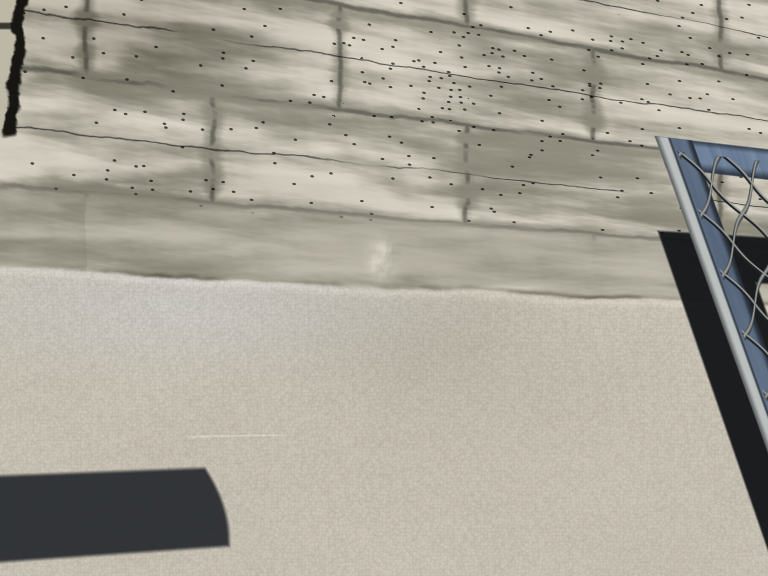
Reproduce this texture procedurally as a Shadertoy shader.

```glsl
float hash(vec2 p) {
    return fract(sin(dot(p, vec2(127.1, 311.7))) * 43758.5);
}

// Nearest feature distance and the hash of its cell
vec2 cellular(vec2 p) {
    vec2 cell = floor(p), best = vec2(9.0, 0.0);
    for (int j = -1; j <= 1; j++)
    for (int i = -1; i <= 1; i++) {
        vec2 c = cell + vec2(i, j);
        vec2 site = c + 0.15 + 0.7 * vec2(hash(c), hash(c + 37.0));
        float d = length(p - site);
        if (d < best.x) best = vec2(d, hash(c + 71.0));
    }
    return best;
}

float layeredSines(vec2 p) {
    float sum = 0.0, amp = 0.5;
    for (int i = 0; i < 6; i++) {
        p = mat2(0.8, -0.6, 0.6, 0.8) * p + 1.3;
        sum += amp * sin(p.x + 1.7 * sin(p.y * 0.8 + 2.0 * sum));
        p *= 1.9;
        amp *= 0.6;
    }
    return sum;
}

float fill(float d, float soft) { return smoothstep(-soft, soft, d); }

float blob(vec2 p, vec2 center, vec2 size) {
    vec2 d = (p - center) / size;
    return exp(-dot(d, d));
}

vec3 blockWall(vec2 p, vec2 q, float px) {
    float streak = layeredSines(q * vec2(8.0, 48.0));
    float blotch = layeredSines(q * vec2(6.0, 13.0) + 4.0);
    float wobble = 0.004 * layeredSines(q * vec2(22.0, 30.0));

    // Staggered courses, each split by a thin crack
    float row = (q.y + wobble - 0.886) / 0.208;
    float course = floor(row);
    float column = (q.x + wobble - 0.59) / 0.44 + 0.5 * mod(course, 2.0);
    vec2 local = vec2(fract(column), fract(row));
    vec2 edge = min(local, 1.0 - local) * vec2(0.44, 0.208);
    float joint = min(edge.x, edge.y);
    float blockId = hash(vec2(floor(column), course));
    float plain = smoothstep(0.65, 0.70, q.y);
    float face = mix(0.5, smoothstep(0.004, 0.026, joint + 0.009 * streak), plain);
    float clean = face * smoothstep(-0.7, 0.7, 0.6 * blotch + 0.5 * streak + 0.5 * blockId - 0.1);
    vec3 col = mix(vec3(0.58, 0.565, 0.51), vec3(0.81, 0.79, 0.73), clean);
    col += 0.045 * streak;

    // Weathering, cracks and joint lines
    col -= 0.13 * blob(p, vec2(0.2, 0.94), vec2(0.25, 0.09));
    col -= 0.06 * blob(p, vec2(0.2, 0.66), vec2(0.4, 0.04));
    float crack = 1.0 - fill(abs(local.y - 0.5) * 0.208 - 0.0012, px);
    col *= 1.0 - 0.6 * plain * crack * smoothstep(-0.6, 0.2, blotch + 0.3);
    float seam = 1.0 - smoothstep(0.001, 0.007, joint);
    col *= 1.0 - 0.3 * plain * seam * smoothstep(-0.3, 0.5, streak + 0.3);

    // Pores, denser on some blocks
    vec2 pore = cellular(q * vec2(58.0, 80.0));
    float pitted = 0.05 + 0.3 * blob(p, vec2(0.8, 0.86), vec2(0.2, 0.08));
    pitted += 0.12 * blob(p, vec2(1.2, 0.9), vec2(0.2, 0.1));
    float pit = (1.0 - smoothstep(0.1, 0.26, pore.x)) * step(pore.y, pitted);
    col *= 1.0 - 0.65 * pit * plain;

    // Broken corner at the far left
    float gap = p.x - mix(0.018, 0.038, (p.y - 0.76) / 0.24) + 2.0 * wobble;
    float above = fill(p.y - 0.765 + wobble, 0.005);
    float ledge = 1.0 - smoothstep(0.003, 0.008, abs(p.y - 0.955));
    vec3 brick = vec3(0.74, 0.72, 0.65) * (1.0 - 0.7 * ledge);
    col = mix(col, brick, above * fill(-gap, 0.003));
    return mix(col, vec3(0.09, 0.085, 0.07), above * fill(0.009 - abs(gap), 0.003));
}

vec3 plaster(vec2 p) {
    vec3 col = vec3(0.765, 0.74, 0.685) + 0.012 * layeredSines(p * 5.0);
    col += vec3(0.01, 0.02, 0.05) * blob(p, vec2(0.3, 0.47), vec2(0.4, 0.1));
    col -= 0.045 * blob(p, vec2(0.72, 0.42), vec2(0.25, 0.12));
    vec2 grain = cellular(p * 170.0);
    col += 0.07 * (0.45 - grain.x) + 0.035 * (grain.y - 0.5);
    float scratch = fill(0.0015 - abs(p.y - 0.243 - 0.02 * (p.x - 0.4)), 0.002);
    return col + 0.08 * scratch * fill(0.08 - abs(p.x - 0.41), 0.02);
}

// Two crossing families of bent wires
float mesh(vec2 g, float halfWidth, float px) {
    vec2 uv = g / vec2(0.07, 0.105);
    vec2 family = vec2(uv.x + uv.y, uv.x - uv.y) + 0.06 * sin(6.283 * uv.yx);
    vec2 d = abs(fract(family) - 0.5) / 18.0;
    return fill(halfWidth - min(d.x, d.y), px);
}

vec3 metalFrame(vec3 col, vec2 p, float px) {
    float across = p.x - 1.141 - 0.357 * (0.752 - p.y);
    float below = 0.763 - 0.115 * (p.x - 1.141) - p.y;
    float outer = fill(min(across, below), px);
    float brushed = 0.03 * layeredSines(vec2(across * 180.0, p.y * 9.0));
    vec3 blue = vec3(0.36, 0.42, 0.50) + brushed;
    vec3 top = mix(blue * 0.65, blue * 1.2, smoothstep(0.0, 0.012, below));
    top = mix(top, blue * 0.55, smoothstep(0.035, 0.053, below));
    vec3 side = mix(vec3(0.38, 0.39, 0.39), vec3(0.73, 0.75, 0.74), smoothstep(0.0, 0.012, across));
    side = mix(side, blue, smoothstep(0.018, 0.028, across));
    side *= 1.0 - 0.55 * smoothstep(0.048, 0.06, across);
    side *= 1.0 - 0.5 * fill(0.002 - abs(across - 0.024), px);
    col = mix(col, top, outer * fill(0.053 - below, px));
    col = mix(col, side, outer * fill(0.062 - across, px));

    // Wires with their dark undersides
    float area = fill(min(across - 0.03, below - 0.022), px);
    vec2 g = vec2(across, p.y);
    col = mix(col, vec3(0.12, 0.13, 0.14), area * mesh(g + vec2(0.002, 0.003), 0.0025, px));
    return mix(col, vec3(0.60, 0.61, 0.59), area * mesh(g, 0.0016, px));
}

float castShadow(vec2 p) {
    float end = 0.398 - 2.6 * pow(max(p.y - 0.06, 0.0), 2.0) - p.x;
    float bar = min(min(0.174 + 0.038 * p.x - p.y, p.y - 0.024 - 0.07 * p.x), end);
    float side = p.x - 1.142 - 0.345 * (0.599 - p.y);
    float top = 0.599 - 0.06 * (p.x - 1.142) - p.y;
    float inside = p.x - 1.226 - 0.357 * (0.752 - p.y);
    float rails = min(min(side, top), -min(inside, top - 0.08));
    return max(fill(bar, 0.005), fill(rails, 0.003));
}

void mainImage(out vec4 fragColor, in vec2 fragCoord) {
    vec2 p = fragCoord / iResolution.y;
    float px = 1.0 / iResolution.y;
    // Courses fan out toward the upper right
    vec2 q = vec2(p.x, (p.y - 0.067 * p.x) / (1.0 - 0.22 * p.x));

    // Ragged plaster edge with a lit lip and a shaded crease
    float rim = q.y - 0.536 + 0.006 * layeredSines(p * vec2(14.0, 25.0));
    vec3 col = mix(plaster(p), blockWall(p, q, px), fill(rim, 0.004));
    float broken = smoothstep(-0.3, 0.5, layeredSines(vec2(p.x * 9.0, 2.0)));
    col -= 0.17 * broken * blob(vec2(rim, 0.0), vec2(0.004, 0.0), vec2(0.005, 1.0));
    col += 0.05 * blob(vec2(rim, 0.0), vec2(-0.008, 0.0), vec2(0.008, 1.0));
    float lump = blob(p, vec2(0.665, 0.55), vec2(0.025, 0.035));
    col += lump * (0.08 + 0.12 * layeredSines(p * 60.0));
    col += 0.1 * blob(p, vec2(0.9, 0.502), vec2(0.05, 0.008));

    vec3 shade = vec3(0.20, 0.21, 0.22) * (0.65 + 0.45 * col.g);
    shade *= mix(1.0, 0.55, smoothstep(1.0, 1.1, p.x));
    col = mix(col, shade, castShadow(p));
    fragColor = vec4(clamp(metalFrame(col, p, px), 0.0, 1.0), 1.0);
}
```
